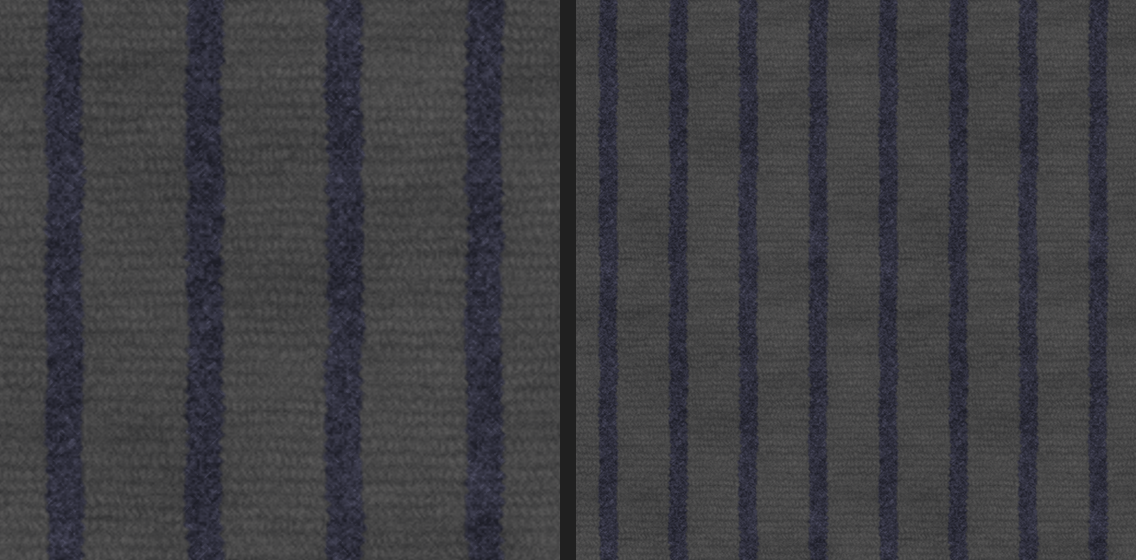
Left: one tile. Right: repeated 2 by 2.
Write a WebGL 2 fragment shader that draws this texture.

```glsl
#version 300 es
precision highp float;
// Worn charcoal knit with four fuzzy navy vertical stripes.
// Rows of slanted soft stitches are shaded by wrapping value noise; each
// stripe is a distance band whose edges bulge row by row, with speckled wool.
uniform vec2 u_resolution;
out vec4 outColor;

const float TAU = 6.2831853;
const float STRIPES = 4.0;
const float STRIPE_CENTER = 0.1155;    // of the first stripe, canvas units
const float STRIPE_HALF_WIDTH = 0.0318;
const float EDGE_SOFTNESS = 0.0046;
const float EDGE_BULGE = 0.0038;
const float STRIPE_WANDER = 0.0032;
const float ROWS = 42.0;
const float STITCHES = 68.0;
const float STITCH_SLANT = 0.3;
const vec3 GRAY_DARK = vec3(0.165, 0.167, 0.172);
const vec3 GRAY_LIGHT = vec3(0.385, 0.381, 0.379);
const vec3 NAVY_DARK = vec3(0.118, 0.120, 0.158);
const vec3 NAVY_LIGHT = vec3(0.285, 0.285, 0.360);

float hash(vec2 p, float seed) {
    vec3 q = fract(vec3(p.xyx + seed * 17.3) * vec3(0.1031, 0.1030, 0.0973));
    q += dot(q, q.yzx + 33.33);
    return fract((q.x + q.y) * q.z);
}

// Value noise in -1..1 with a whole number of cells across the canvas.
float noise(vec2 uv, vec2 cells, float seed) {
    vec2 p = uv * cells;
    vec2 i = floor(p);
    vec2 f = fract(p);
    f = f * f * (3.0 - 2.0 * f);
    vec2 a = mod(i, cells);
    vec2 b = mod(i + 1.0, cells);
    float low = mix(hash(a, seed), hash(vec2(b.x, a.y), seed), f.x);
    float high = mix(hash(vec2(a.x, b.y), seed), hash(b, seed), f.x);
    return 2.0 * mix(low, high, f.y) - 1.0;
}

float fbm(vec2 uv, vec2 cells, float seed) {
    float sum = 0.0;
    float weight = 0.55;
    for (int octave = 0; octave < 3; octave++) {
        sum += weight * noise(uv, cells, seed + float(octave));
        cells *= 2.0;
        weight *= 0.55;
    }
    return sum;
}

// Relief of the stitches: uneven grooves between rows, gaps between loops.
float stitchRelief(vec2 uv) {
    float y = uv.y * ROWS + 0.18 * noise(uv, vec2(10.0, 14.0), 1.0)
            + 0.15 * noise(uv, vec2(68.0, 42.0), 2.0);
    float row = mod(floor(y), ROWS);
    float across = fract(y);
    float x = uv.x * STITCHES + hash(vec2(row, 3.0), 2.0)
            + STITCH_SLANT * (across - 0.5)
            + 0.5 * noise(uv, vec2(30.0, 42.0), 3.0);
    float ridge = 0.5 - 0.5 * cos(TAU * across);
    float loop = 0.5 - 0.5 * cos(TAU * x);
    float worn = 0.75 + 0.35 * noise(uv, vec2(16.0, 30.0), 30.0);
    return worn * (0.4 * ridge + 0.8 * sqrt(ridge) * loop - 0.46);
}

// Crossing fibres; whole-number shears keep the noise tileable.
float fibres(vec2 uv) {
    float rising = noise(vec2(uv.x - uv.y, uv.y), vec2(210.0, 80.0), 4.0);
    float falling = noise(vec2(uv.x + uv.y, uv.y), vec2(190.0, 90.0), 5.0);
    return 0.6 * (rising + falling);
}

// Signed distance to the nearest stripe edge, negative inside.
float stripeDistance(vec2 uv) {
    float along = (uv.x - STRIPE_CENTER) * STRIPES + 0.5;
    float index = mod(floor(along), STRIPES);
    float offset = (fract(along) - 0.5) / STRIPES;
    float seed = 20.0 + 3.0 * index;
    vec2 onlyY = vec2(0.0, uv.y);
    offset += STRIPE_WANDER * noise(onlyY, vec2(1.0, 12.0), seed);
    float side = offset < 0.0 ? 1.0 : 2.0;
    float strength = 0.6 + 0.4 * noise(onlyY, vec2(1.0, 21.0), seed + side);
    float scallop = strength * cos(TAU * (uv.y * ROWS + 0.3 * side))
                  + 0.8 * noise(onlyY, vec2(1.0, ROWS), seed + side + 40.0);
    float fuzz = noise(uv, vec2(130.0), 6.0);
    return abs(offset) - STRIPE_HALF_WIDTH
         - EDGE_BULGE * scallop - 0.0022 * fuzz;
}

void main() {
    vec2 uv = gl_FragCoord.xy / u_resolution;
    float relief = stitchRelief(uv);
    float hair = fibres(uv);
    float grain = noise(uv, vec2(256.0), 7.0);
    float wear = fbm(uv, vec2(4.0, 8.0), 8.0);
    float rowTone = noise(uv, vec2(6.0, ROWS), 12.0);

    // Gray ground
    float grayTone = 0.50 + 0.27 * relief + 0.12 * wear + 0.06 * rowTone
                   + 0.12 * hair + 0.12 * grain;
    vec3 gray = mix(GRAY_DARK, GRAY_LIGHT, clamp(grayTone, 0.0, 1.0));

    // Speckled navy wool with sparse bright fibres
    float speckle = noise(uv, vec2(125.0, 140.0), 13.0);
    float flecks = noise(uv, vec2(240.0, 256.0), 14.0);
    float patches = fbm(uv, vec2(24.0, 42.0), 16.0);
    float brightHair = smoothstep(0.35, 0.85, hair);
    float navyTone = 0.40 + 0.22 * speckle + 0.23 * flecks + 0.14 * patches
                   + 0.16 * hair + 0.20 * brightHair + 0.16 * wear
                   + 0.14 * relief;
    vec3 navy = mix(NAVY_DARK, NAVY_LIGHT, clamp(navyTone, 0.0, 1.1));

    // Soft stripe edge with a faint shadow on the ground beside it
    float edge = stripeDistance(uv);
    float inside = 1.0 - smoothstep(-EDGE_SOFTNESS, EDGE_SOFTNESS, edge);
    gray *= 1.0 - 0.06 * (1.0 - smoothstep(0.0, 0.008, edge));
    outColor = vec4(mix(gray, navy, inside), 1.0);
}
```
